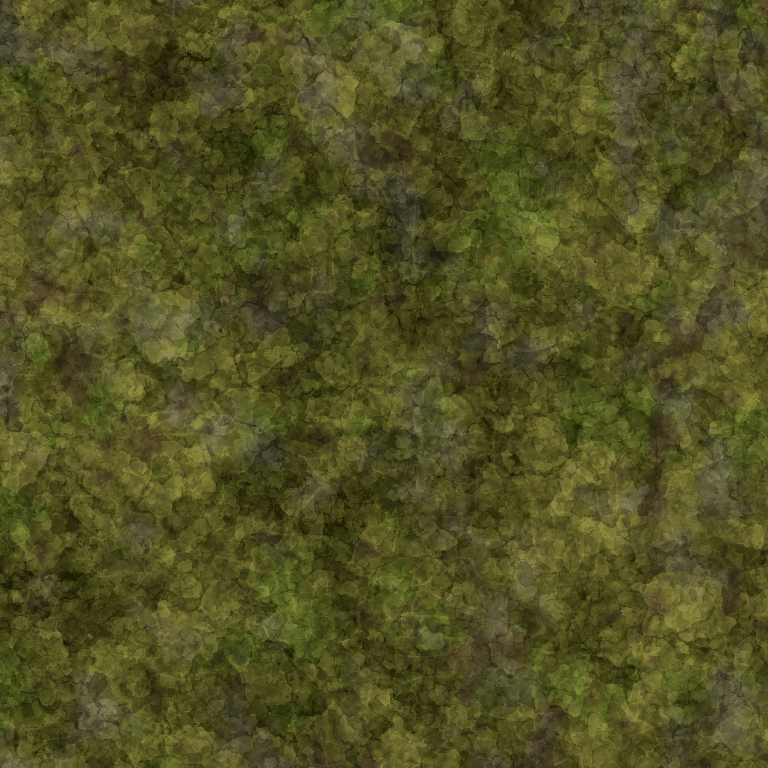
Write a WebGL 1 fragment shader that draws this texture.

```glsl
precision highp float;
uniform vec2 u_resolution;

const vec3 DEEP_SHADE = vec3(0.115, 0.115, 0.010);
const vec3 OLIVE_LIGHT = vec3(0.450, 0.438, 0.188);
const vec3 GREEN_SHIFT = vec3(-0.045, 0.018, -0.020);
const vec3 PALE_GREY = vec3(0.455, 0.435, 0.325);
const vec3 BARK_BROWN = vec3(0.310, 0.235, 0.155);
const float BASE_LIGHT = 0.76;
const float LEAF_SCALE = 13.0;     // leaf cells across the canvas, largest layer
const float LAYER_RATIO = 1.8;
const float LEAF_CONTRAST = 0.37;
const float PATCH_CONTRAST = 0.65;
const float GRAIN_CONTRAST = 0.36;
const float FIBRE_CONTRAST = 0.20;
const float EDGE_WARP = 0.55;

float hash(vec2 p) {
  vec3 q = fract(p.xyx * 0.1031);
  q += dot(q, q.yzx + 33.33);
  return fract((q.x + q.y) * q.z);
}

vec2 hash2(vec2 p) {
  return vec2(hash(p), hash(p + 71.7));
}

float noise(vec2 p) {
  vec2 cell = floor(p), f = fract(p);
  f = f * f * (3.0 - 2.0 * f);
  float low = mix(hash(cell), hash(cell + vec2(1.0, 0.0)), f.x);
  float high = mix(hash(cell + vec2(0.0, 1.0)), hash(cell + 1.0), f.x);
  return mix(low, high, f.y);
}

float fbm(vec2 p) {
  float sum = 0.0, gain = 0.5;
  for (int i = 0; i < 4; i++) {
    sum += gain * noise(p);
    p = mat2(0.8, 0.6, -0.6, 0.8) * p * 2.03 + 17.3;
    gain *= 0.5;
  }
  return sum / 0.9375;
}

mat2 rotation(float angle) {
  float c = cos(angle), s = sin(angle);
  return mat2(c, s, -s, c);
}

// Overlapping curled leaves: x is tone, y is green hue
vec2 leafLayer(vec2 p) {
  vec2 wobble = vec2(noise(p * 2.3 + 5.1), noise(p * 2.3 + 41.9)) - 0.5;
  vec2 crinkle = vec2(noise(p * 6.0 + 9.4), noise(p * 6.0 + 63.2)) - 0.5;
  p += EDGE_WARP * (wobble + 0.4 * crinkle);
  vec2 home = floor(p);
  vec2 result = vec2(-0.25, 0.4);
  for (int j = -1; j <= 1; j++) {
    for (int i = -1; i <= 1; i++) {
      vec2 cell = home + vec2(float(i), float(j));
      vec2 centre = cell + 0.1 + 0.8 * hash2(cell);
      vec2 shape = hash2(cell + 131.3);
      vec2 look = hash2(cell + 257.9);
      vec2 q = rotation(6.2832 * shape.x) * (p - centre);
      q.y *= 1.0 + 0.7 * look.y;
      float d = length(q) / mix(0.45, 0.85, shape.y);
      float body = 1.0 - smoothstep(0.93, 1.03, d);
      float shadow = 1.0 - smoothstep(0.95, 1.25, d);
      float rim = smoothstep(0.76, 0.93, d);
      float vein = 1.0 - smoothstep(0.0, 0.05, abs(q.y));
      float tone = look.x - 0.5 + 0.35 * q.x + 0.24 * rim + 0.08 * vein;
      result.x -= 0.22 * shadow * (1.0 - body);
      result = mix(result, vec2(tone, look.y), body * mix(0.6, 0.95, shape.x));
    }
  }
  return result;
}

// Thin wandering strands along the noise midline
float fibres(vec2 p) {
  float strand = 1.0 - smoothstep(0.0, 0.07, abs(noise(p) - 0.5));
  return strand * smoothstep(0.45, 0.7, noise(p * 0.37 + 23.0));
}

void main() {
  vec2 uv = gl_FragCoord.xy / u_resolution.y;

  // Leaf litter from large to small
  float light = BASE_LIGHT;
  float green = 0.0;
  float scale = LEAF_SCALE;
  for (int i = 0; i < 4; i++) {
    float k = float(i);
    vec2 leaf = leafLayer(rotation(1.0 + 1.7 * k) * uv * scale + 37.0 * k + 50.0);
    light += LEAF_CONTRAST * leaf.x;
    green += 0.25 * leaf.y;
    scale *= LAYER_RATIO;
  }

  // Broad patches, strands and fine grain
  light += PATCH_CONTRAST * (fbm(uv * 6.0 + 3.7) - 0.5);
  light += FIBRE_CONTRAST * (fibres(uv * 38.0 + 11.0) - fibres(uv * 45.0 + 87.0));
  float grain = 0.6 * noise(uv * 130.0) + 0.4 * noise(uv * 260.0 + 19.0);
  light += GRAIN_CONTRAST * (grain - 0.5);
  light = clamp(light, 0.0, 1.3);

  // Olive to green, with pale and brown flecks
  vec3 color = mix(DEEP_SHADE, OLIVE_LIGHT, light);
  green += 0.9 * (fbm(uv * 9.0 + 61.0) - 0.5);
  color += GREEN_SHIFT * smoothstep(0.4, 0.8, green) * min(light + 0.2, 1.0);
  float shade = 0.35 + 0.65 * light;
  float pale = smoothstep(0.50, 0.82, fbm(uv * 17.0 + 143.0));
  color = mix(color, PALE_GREY * shade, 0.75 * pale);
  float bark = smoothstep(0.62, 0.82, fbm(uv * 21.0 + 211.0));
  color = mix(color, BARK_BROWN * shade, 0.6 * bark);

  gl_FragColor = vec4(clamp(color, 0.0, 1.0), 1.0);
}
```
